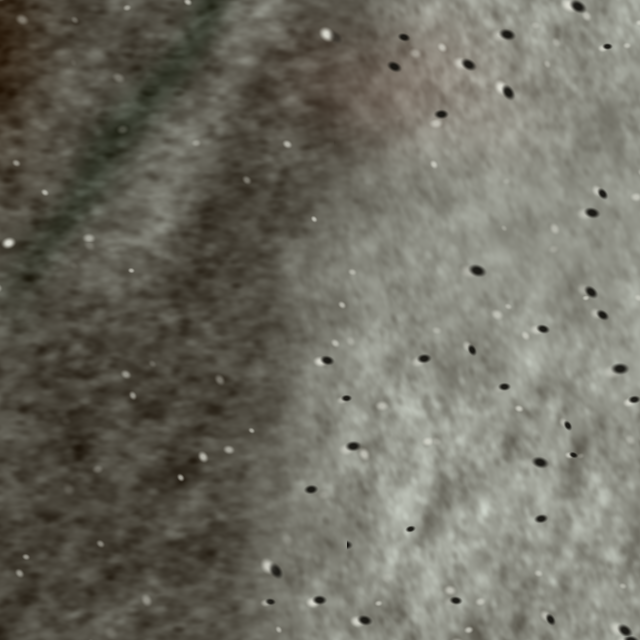
Give the GLSL for this texture, as a WebGL 2 fragment shader.

```glsl
#version 300 es
precision highp float;
// Weathered stone: a dark, banded left side turning into a pale, pitted right side.
// Broad tones come from smooth steps and ridges; the mottling is layered cellular
// blobs, and the pits and glints are scattered one per grid cell.

uniform vec2 u_resolution;
out vec4 fragColor;

vec3 hash3(vec2 cell) {
    vec3 k = vec3(dot(cell, vec2(127.1, 311.7)),
                  dot(cell, vec2(269.5, 183.3)),
                  dot(cell, vec2(419.2, 371.9)));
    return fract(sin(k) * 43758.5);
}

// Cellular noise: soft blobs of random sign, one per cell, centred on zero
float blobs(vec2 p) {
    vec2 cell = floor(p);
    float sum = 0.0;
    for (int j = -1; j <= 1; j++)
    for (int i = -1; i <= 1; i++) {
        vec2 c = cell + vec2(i, j);
        vec3 h = hash3(c);
        vec2 d = p - c - h.xy;
        float k = max(1.0 - dot(d, d), 0.0);
        sum += (h.z * 2.0 - 1.0) * k * k;
    }
    return sum;
}

// Bell-shaped ridge around zero
float ridge(float d, float width) {
    return exp(-d * d / (width * width));
}

// Scattered pits: x is the dark hollow, y the lit rim beside it
vec2 pits(vec2 p, float scale, float share, float radius) {
    vec2 cell = floor(p * scale);
    vec2 cover = vec2(0.0);
    for (int j = -1; j <= 1; j++)
    for (int i = -1; i <= 1; i++) {
        vec2 c = cell + vec2(i, j);
        vec3 h = hash3(c + 57.0);
        vec3 g = hash3(c + 191.0);
        if (h.z > share) continue;
        float r = radius * mix(0.55, 1.15, g.x);
        float a = mix(-1.1, 0.3, g.y);
        vec2 d = mat2(cos(a), -sin(a), sin(a), cos(a)) * (p - (c + h.xy) / scale);
        float hollow = length(d * vec2(0.8, 1.25)) / r;
        float rim = length((d + r * vec2(1.2, 0.5)) * vec2(0.85, 1.1)) / r;
        cover = max(cover, vec2(1.0 - smoothstep(0.35, 1.25, hollow),
                                (1.0 - smoothstep(0.2, 1.3, rim)) * g.z));
    }
    return cover;
}

void main() {
    vec2 p = gl_FragCoord.xy / min(u_resolution.x, u_resolution.y);
    vec2 warped = p + 0.022 * vec2(blobs(p * 7.0), blobs(p * 7.0 + 31.0))
                    + 0.008 * sin(p.yx * 23.0 + 1.5);
    float x = warped.x, y = warped.y;

    // Broad tone: dark left, pale right, border leaning right towards the top
    float border = 0.43 + 0.12 * smoothstep(0.35, 0.85, y);
    float pale = smoothstep(-0.13, 0.18, x - border);
    float tone = mix(0.14, 0.87, pale);

    // Slanted bands in the upper left
    float across = x - 0.13 - 0.65 * max(y - 0.55, 0.0);
    float upper = smoothstep(0.42, 0.72, y);
    float crease = upper * ridge(across + 0.1, 0.035);
    tone += upper * (0.38 * ridge(across, 0.06) + 0.2 * ridge(across + 0.22, 0.06));
    tone -= 0.12 * crease;

    // Stained patch near the top and shaded corner
    float stain = ridge(length((warped - vec2(0.62, 0.87)) * vec2(0.8, 1.5)), 0.14);
    float corner = ridge(length((warped - vec2(0.0, 0.93)) * vec2(1.6, 0.7)), 0.13);
    tone -= 0.16 * stain + 0.3 * corner;

    // Steep streaks in the lower right
    float lower = smoothstep(0.62, 0.2, y) * pale;
    vec2 lean = vec2(x - 0.28 * y, y);
    tone += lower * (0.32 * blobs(lean * vec2(19.0, 6.0))
                   + 0.18 * blobs(lean * vec2(34.0, 13.0)));

    // Mottling: flat flakes on the left, slanted grain on the right
    float smoothArea = ridge(length((p - vec2(0.86, 0.64)) * vec2(0.8, 1.0)), 0.2);
    float rough = 1.0 - 0.5 * smoothArea;
    vec2 slant = vec2(p.x + 0.4 * p.y, p.y - 0.3 * p.x);
    float flakes = blobs(p * vec2(42.0, 66.0)) + 0.7 * blobs(p * vec2(75.0, 125.0) + 9.0);
    float grain = blobs(slant * vec2(62.0, 44.0)) + 0.8 * blobs(slant * vec2(120.0, 85.0) + 5.0);
    tone += 0.13 * blobs(p * vec2(17.0, 14.0)) + 0.08 * blobs(p * 30.0 + 13.0);
    tone += 0.17 * rough * mix(flakes, grain, pale);

    // Stone colour, with brown and green tints
    vec3 color = mix(vec3(0.24, 0.22, 0.18), vec3(0.62, 0.63, 0.59), max(tone, -0.35));
    color += stain * vec3(0.025, -0.01, -0.012) + corner * vec3(0.03, 0.0, -0.02);
    color += crease * vec3(-0.025, 0.01, 0.0);

    // Pits with lit rims, then small glints
    vec2 pit = pits(p, 13.0, mix(0.05, 0.4, pale), 0.0095);
    float glint = pits(p + 0.37, 34.0, 0.07, 0.0075).y;
    color = mix(color, vec3(0.88, 0.88, 0.84), max(pit.y, 0.75 * glint));
    color = mix(color, vec3(0.06, 0.055, 0.04), 0.92 * pit.x * smoothstep(0.1, 0.5, pale));
    fragColor = vec4(clamp(color, 0.0, 1.0), 1.0);
}
```
